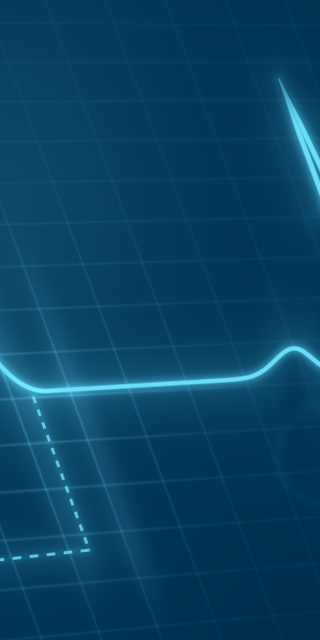
A Shadertoy shader for this background:

```glsl
// Glowing heartbeat trace with dashed guides over a tilted blue grid.

const vec3 DEEP_BLUE = vec3(0.005, 0.2, 0.32);
const vec3 HAZE_BLUE = vec3(0.045, 0.08, 0.078);
const vec3 GLOW_CYAN = vec3(0.24, 0.48, 0.5);
const vec3 CORE_CYAN = vec3(0.42, 0.87, 0.97);

float bell(float d, float width) {
    return exp(-d * d / (width * width));
}

// x: distance to the segment, y: position along it from 0 to 1
vec2 segment(vec2 p, vec2 a, vec2 b) {
    vec2 ab = b - a;
    float t = clamp(dot(p - a, ab) / dot(ab, ab), 0.0, 1.0);
    return vec2(length(p - a - ab * t), t);
}

float stroke(float d, float halfWidth, float soft) {
    return 1.0 - smoothstep(halfWidth - soft, halfWidth + soft, d);
}

float dashes(vec2 p, vec2 a, vec2 b, float period, float halfDash, float soft) {
    vec2 s = segment(p, a, b);
    float along = s.y * distance(a, b) - halfDash;
    float toCenter = abs(fract(along / period + 0.5) - 0.5) * period;
    return stroke(s.x, 0.0045, soft) * stroke(toCenter, halfDash, soft);
}

// Height of the trace: falling curve, gentle ramp, rounded bump
float traceHeight(float x) {
    float fall = max(0.15 - x, 0.0);
    return 0.769 + 0.061 * x + 4.0 * fall * fall + 0.086 * bell(x - 0.917, 0.082);
}

// Distance to the nearest whole number
float toWhole(float v) {
    return abs(fract(v + 0.5) - 0.5);
}

void mainImage(out vec4 fragColor, in vec2 fragCoord) {
    vec2 p = fragCoord / iResolution.x;
    float soft = max(0.0025, 0.75 / iResolution.x);

    // Backdrop, lighter along the left
    float haze = exp(-dot((p - vec2(0.0, 1.35)) / vec2(0.55, 0.75),
                          (p - vec2(0.0, 1.35)) / vec2(0.55, 0.75)));
    vec3 color = DEEP_BLUE + HAZE_BLUE * haze;
    color -= 0.018 * smoothstep(0.6, 0.0, p.y) * smoothstep(0.2, 1.0, p.x);

    // Tilted grid with rows that spread out downwards
    float depth = 2.0 - p.y;
    float row = depth + 0.054 * p.x * (depth - 0.21);
    float rowGap = toWhole(8.35 * row - 0.53 * row * row - 0.6) * 0.13;
    float slant = p.x + 0.37 * p.y - 0.881;
    float columnGap = toWhole(slant / 0.1875) * 0.176;
    vec2 lowerLeft = (p - vec2(0.08, 0.6)) / vec2(0.48, 0.55);
    float near = exp(-dot(lowerLeft, lowerLeft));
    float grid = bell(rowGap, 0.004) + bell(columnGap, 0.004);
    color += vec3(0.6, 0.85, 0.9) * grid * (0.022 + 0.11 * near);

    // Broad slanted streaks and a faint ring
    float streak = bell(slant + 0.36, 0.045) + 0.6 * bell(slant + 0.54, 0.05);
    color += vec3(0.05, 0.07, 0.075) * streak * smoothstep(1.4, 0.8, p.y) * smoothstep(0.0, 0.35, p.y);
    float ring = abs(distance(p, vec2(1.03, 0.58)) - 0.16);
    color += vec3(0.01, 0.02, 0.025) * bell(ring, 0.02);

    // Heartbeat trace, corrected for its slope
    float slope = (traceHeight(p.x + 0.002) - traceHeight(p.x - 0.002)) / 0.004;
    float trace = abs(p.y - traceHeight(p.x)) / sqrt(1.0 + slope * slope);
    color += GLOW_CYAN * (0.3 * exp(-trace / 0.075) + 0.42 * bell(trace, 0.02));
    color = mix(color, CORE_CYAN, stroke(trace, 0.0068, soft * 1.4));

    // Tapered spike with two flanks
    vec2 tip = vec2(0.872, 1.753);
    vec2 leftFlank = segment(p, tip, vec2(1.02, 1.355));
    vec2 rightFlank = segment(p, tip, vec2(1.02, 1.44));
    float spike = min(leftFlank.x, rightFlank.x);
    float grow = smoothstep(0.0, 0.45, leftFlank.y);
    color += GLOW_CYAN * (0.38 * exp(-spike / 0.06) + 0.4 * bell(spike, 0.022)) * (0.35 + 0.65 * grow);
    float flanks = max(stroke(leftFlank.x, 0.002 + 0.006 * grow, soft * 1.4),
                       stroke(rightFlank.x, 0.002 + 0.006 * grow, soft * 1.4));
    color = mix(color, CORE_CYAN, flanks * (0.5 + 0.5 * grow));

    // Dashed guides meeting in a corner
    vec2 corner = vec2(0.279, 0.281);
    vec2 top = vec2(0.104, 0.76);
    vec2 side = vec2(-0.05, 0.245);
    float guide = min(segment(p, top, corner).x, segment(p, corner, side).x);
    color += GLOW_CYAN * (0.2 * exp(-guide / 0.065) + 0.1 * bell(guide, 0.015));
    float marks = max(dashes(p, top, corner, 0.0425, 0.0105, soft),
                      dashes(p, corner, side, 0.0535, 0.0135, soft));
    color = mix(color, CORE_CYAN, marks * 0.85);

    fragColor = vec4(clamp(color, 0.0, 1.0), 1.0);
}
```
